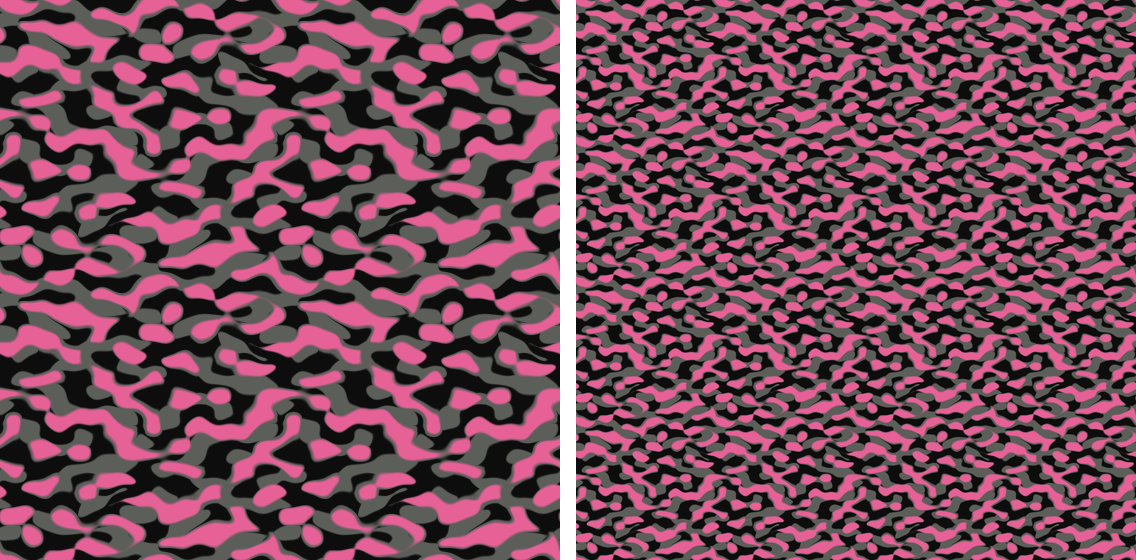
Left, the tile; right, the same tile 2 across and 2 down.
This pattern is drawn by a WebGL 1 fragment shader. Its source:

```glsl
precision highp float;

uniform vec2 u_resolution;

const float TAU = 6.2831853;

float hash(float index, float seed) {
  return fract(sin(dot(vec2(index, seed), vec2(12.9898, 78.233))) * 43758.5453);
}

// Bends the tile so that blobs grow hooks and teeth; respects the glide mirror
vec2 warp(vec2 p) {
  vec2 a = TAU * p;
  float shear = 0.022 * cos(2.0 * a.x + 1.0) * cos(5.0 * a.y);
  float sway = 0.014 * sin(3.0 * a.x) * cos(3.0 * a.y);
  float teeth = 0.006 * sin(9.0 * a.x + 2.0) * cos(2.0 * a.y);
  return p + vec2(shear, sway + teeth);
}

// Approximate signed distance to the edge of random blobs, positive inside.
// Whole frequencies wrap at 1; the phase -m/4 makes the lower half of a tile
// the upper half flipped and moved sideways by half a tile.
float blobs(vec2 p, float seed, float level) {
  float height = 0.0;
  vec2 slope = vec2(0.0);
  for (int i = 0; i < 24; i++) {
    float index = float(i);
    float m = 1.0 + mod(index, 6.0);
    float n = floor((16.0 - 1.5 * m) * (0.4 + 0.65 * hash(index, seed)));
    vec2 angle = TAU * vec2(m * p.x + hash(index, seed + 0.5), n * p.y - 0.25 * m);
    vec2 c = cos(angle);
    vec2 s = sin(angle);
    height += c.x * c.y;
    slope -= TAU * vec2(m * s.x * c.y, n * c.x * s.y);
  }
  // Scale to unit variance, so that level sets the covered area
  return (0.408 * height - level) / max(0.408 * length(slope), 20.0);
}

float coverage(float dist, float softness) {
  float width = max(softness, 1.5 / u_resolution.y);
  return smoothstep(-width, width, dist);
}

void main() {
  // Two by two tiles
  vec2 tile = fract(2.0 * gl_FragCoord.xy / u_resolution) + vec2(0.0, 0.016);
  vec2 p = warp(tile);

  float pinkDist = blobs(p, 3.0, 0.55);
  float grayDist = blobs(p, 8.0, 0.33);

  // Gray rim of uneven width around the pink
  float rim = 0.007 + 0.008 * cos(2.0 * TAU * tile.x) * cos(2.0 * TAU * tile.y);
  grayDist = max(grayDist, pinkDist + rim);

  vec3 color = vec3(0.05);
  color = mix(color, vec3(0.36, 0.37, 0.35), coverage(grayDist, 0.004));
  color = mix(color, vec3(0.90, 0.38, 0.59), coverage(pinkDist, 0.006));
  gl_FragColor = vec4(color, 1.0);
}
```
